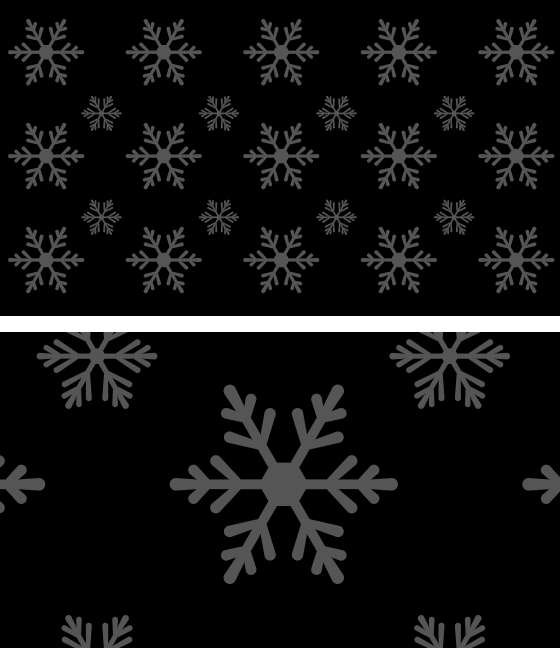
Top, the full canvas; bottom, a detail of the centre.
Reproduce this pattern procedurally as a WebGL 2 fragment shader.

```glsl
#version 300 es
precision highp float;

uniform vec2 u_resolution;
out vec4 fragColor;

// Capsule whose radius grows from ra at a to rb at b
float taper(vec2 p, vec2 a, vec2 b, float ra, float rb) {
    vec2 ab = b - a;
    float t = clamp(dot(p - a, ab) / dot(ab, ab), 0.0, 1.0);
    return length(p - a - ab * t) - mix(ra, rb, t);
}

// Six-armed snowflake of unit radius; the branches run from root to tip
float snowflake(vec2 p, float hub, vec2 roots, vec2 innerTip, vec2 outerTip) {
    // Fold the plane into half of one arm
    const float SECTOR = radians(60.0);
    float angle = abs(mod(atan(p.y, p.x) + 0.5 * SECTOR, SECTOR) - 0.5 * SECTOR);
    vec2 q = length(p) * vec2(cos(angle), sin(angle));

    // Hexagonal hub, stem and leaf at its end
    float d = dot(q, vec2(0.866, 0.5)) - hub;
    d = min(d, taper(q, vec2(0.0), vec2(0.8, 0.0), 0.044, 0.042));
    d = min(d, taper(q, vec2(0.72, 0.0), vec2(0.945, 0.0), 0.04, 0.055));

    // Side branches
    d = min(d, taper(q, vec2(roots.x, 0.0), innerTip, 0.032, 0.05));
    return min(d, taper(q, vec2(roots.y, 0.0), outerTip, 0.035, 0.047));
}

// Offset to the nearest lattice point, limited to a block of cells
vec2 lattice(vec2 p, vec2 firstCell, vec2 lastCell) {
    vec2 spacing = vec2(0.372, 0.3287);
    return p - spacing * clamp(round(p / spacing), firstCell, lastCell);
}

void main() {
    vec2 p = (gl_FragCoord.xy - 0.5 * u_resolution) / u_resolution.y;

    // Five by three large flakes
    vec2 big = lattice(p - vec2(0.004, 0.006), vec2(-2.0, -1.0), vec2(2.0, 1.0));
    float d = 0.1204 * snowflake(big / 0.1204, 0.19, vec2(0.38, 0.66),
                                 vec2(0.595, 0.205), vec2(0.79, 0.125));

    // Four by two small flakes in the gaps
    vec2 small = lattice(p - vec2(-0.565, -0.1875), vec2(0.0), vec2(3.0, 1.0));
    d = min(d, 0.0637 * snowflake(small / 0.0637, 0.13, vec2(0.3, 0.6),
                                  vec2(0.67, 0.23), vec2(0.84, 0.14)));

    float coverage = clamp(0.5 - d * u_resolution.y, 0.0, 1.0);
    fragColor = vec4(vec3(0.333) * coverage, 1.0);
}
```
